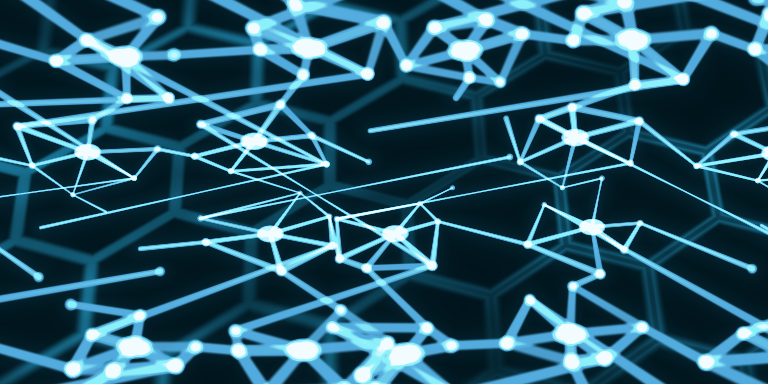
Reproduce this background procedurally as a Shadertoy shader.

```glsl
#define DARK vec3(0.0, 0.075, 0.105)
#define TEAL vec3(0.08, 0.38, 0.49)
#define BLUE vec3(0.32, 0.67, 0.87)
#define CYAN vec3(0.55, 0.94, 0.98)
#define WHITE vec3(0.95, 0.99, 1.0)
#define CELL vec2(0.46, 0.26)
#define RING_SIZE vec2(0.20, 0.115)
#define HUB_SIZE vec2(0.035, 0.022)
#define FOCUS_Y 0.5
#define LINE_WIDTH 0.0017
#define LINE_SPREAD 0.0145
#define SPOKES 6

float hash(vec2 c) {
    return fract(sin(dot(c, vec2(127.1, 311.7))) * 43758.5);
}

// Soft-edged fill of a signed distance
float fill(float d, float blur) {
    return 1.0 - smoothstep(-blur, blur, d);
}

float segmentDistance(vec2 p, vec2 a, vec2 b) {
    vec2 ab = b - a;
    float t = clamp(dot(p - a, ab) / dot(ab, ab), 0.0, 1.0);
    return length(p - a - ab * t);
}

// Distance to the nearest edge of a pointy-top hexagon grid with unit sides
float hexEdge(vec2 q) {
    vec2 period = vec2(1.732, 3.0);
    vec2 a = mod(q, period) - 0.5 * period;
    vec2 b = mod(q + 0.5 * period, period) - 0.5 * period;
    vec2 h = abs(dot(a, a) < dot(b, b) ? a : b);
    return 0.866 - max(h.x, dot(h, vec2(0.5, 0.866)));
}

vec2 hubCenter(vec2 cell) {
    vec2 jitter = vec2(hash(cell + 3.1), hash(cell + 8.7)) - 0.5;
    return (cell + 0.5 + jitter * vec2(0.55, 0.4)) * CELL - vec2(0.0, 0.03);
}

vec2 ringNode(vec2 cell, float i) {
    i = mod(i, float(SPOKES));
    vec2 seed = cell + i * vec2(17.3, 5.9);
    float angle = (i + 0.7 * hash(seed)) * 6.2832 / float(SPOKES);
    float radius = mix(0.6, 1.15, hash(seed + 4.3));
    return hubCenter(cell) + radius * RING_SIZE * vec2(cos(angle), sin(angle));
}

void mainImage(out vec4 fragColor, in vec2 fragCoord) {
    vec2 p = fragCoord / iResolution.y;
    float defocus = 2.0 * abs(p.y - FOCUS_Y);
    float blur = max(0.0013 + 0.0075 * defocus, 0.8 / iResolution.y);
    float width = LINE_WIDTH + LINE_SPREAD * defocus;
    float nodeRadius = 0.006 + 0.015 * defocus;
    float strength = mix(1.6, 0.8, smoothstep(0.0, 0.7, defocus));

    // Slanted honeycomb with patchy brightness
    vec2 h = (p - vec2(0.859, 0.518)) / (1.09 - 0.18 * p.y);
    h = vec2(h.x / 0.231, (h.y - 0.175 * h.x) / 0.172);
    float edge = hexEdge(h + vec2(0.866, -0.5));
    float patches = 0.62 + 0.25 * sin(3.1 * p.x + 2.0 * sin(4.0 * p.y))
                  + 0.13 * sin(13.0 * p.y - 7.0 * p.x);
    float bars = fill(edge - 0.07, 0.025 + 0.05 * defocus);
    float groove = fill(edge - 0.03, 0.02) * smoothstep(0.9, 1.5, p.x);
    vec3 color = mix(DARK, TEAL, bars * patches * (1.0 - 0.6 * groove));
    color += TEAL * 0.12 * patches * exp(-9.0 * edge);

    // Network: hubs, spokes, rings and long links
    float light = 0.0;
    float nearest = 1.0;
    vec2 home = floor((p + vec2(0.0, 0.03)) / CELL);
    for (int y = -2; y <= 2; y++)
    for (int x = -2; x <= 1; x++) {
        vec2 cell = home + vec2(x, y);
        if (hash(cell + 21.7) > 0.16) {
            vec2 hub = hubCenter(cell);
            vec2 size = HUB_SIZE * (0.85 + 0.45 * defocus);
            float hubDistance = (length((p - hub) / size) - 1.0) * size.y;
            light += 1.8 * fill(hubDistance, blur);
            vec2 node = ringNode(cell, 0.0);
            for (int i = 0; i < SPOKES; i++) {
                vec2 next = ringNode(cell, float(i + 1));
                float tone = hash(cell + float(i) * 2.3);
                float spoke = segmentDistance(p, hub, node);
                float side = segmentDistance(p, node, next);
                float sideOn = step(0.2, tone);
                light += strength * mix(0.55, 1.1, tone) * fill(spoke - width, blur);
                light += strength * mix(0.45, 0.95, tone) * sideOn * fill(side - width, blur);
                light += 0.7 * fill(length(p - node) - nodeRadius, blur);
                nearest = min(nearest, min(spoke, mix(1.0, side, sideOn)));
                node = next;
            }
        }
        // Links to the right, upward and along one diagonal
        for (int k = 0; k < 3; k++) {
            float slope = hash(cell + 5.5) < 0.5 ? -1.0 : 1.0;
            vec2 offset = k == 0 ? vec2(1, 0) : k == 1 ? vec2(0, 1) : vec2(1, slope);
            vec2 from = ringNode(cell, float(k));
            vec2 to = ringNode(cell + offset, float(k + 3));
            float link = segmentDistance(p, from, to);
            light += 0.8 * strength * fill(link - 0.85 * width, blur);
            light += 0.6 * fill(length(p - to) - nodeRadius, blur);
            nearest = min(nearest, link);
        }
    }

    // Light passes from blue through cyan to white
    color += TEAL * 0.2 * exp(-35.0 * nearest);
    color = mix(color, BLUE, smoothstep(0.0, 0.55, light));
    color = mix(color, CYAN, smoothstep(0.6, 1.15, light));
    color = mix(color, WHITE, smoothstep(1.4, 2.2, light));
    fragColor = vec4(color, 1.0);
}
```
